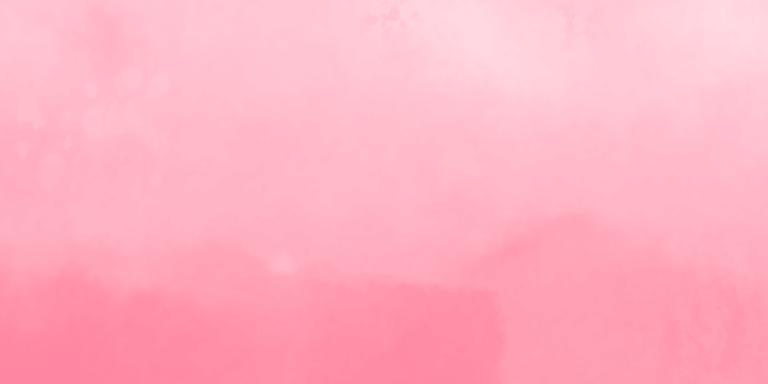
Reproduce this background procedurally as a Shadertoy shader.

```glsl
#define DEEP_PINK vec3(1.0, 0.53, 0.63)
#define PALE_PINK vec3(1.0, 0.87, 0.90)
#define WARP 0.065
#define RAGGED 0.022
#define MOTTLE 0.035
#define GRAIN 0.016
#define BAND 0.011
#define DAB_COUNT 20

vec2 hash2(vec2 p) {
    vec3 q = fract(p.xyx * vec3(0.1031, 0.1030, 0.0973));
    q += dot(q, q.yzx + 33.33);
    return fract((q.xx + q.yz) * q.zy);
}

float gradientNoise(vec2 p) {
    vec2 i = floor(p), f = fract(p);
    vec2 u = f * f * f * (f * (f * 6.0 - 15.0) + 10.0);
    vec2 e = vec2(0.0, 1.0);
    float a = dot(hash2(i) * 2.0 - 1.0, f);
    float b = dot(hash2(i + e.yx) * 2.0 - 1.0, f - e.yx);
    float c = dot(hash2(i + e.xy) * 2.0 - 1.0, f - e.xy);
    float d = dot(hash2(i + e.yy) * 2.0 - 1.0, f - e.yy);
    return mix(mix(a, b, u.x), mix(c, d, u.x), u.y);
}

float fbm(vec2 p) {
    float sum = 0.0, amp = 0.6;
    for (int i = 0; i < 5; i++) {
        sum += amp * gradientNoise(p);
        p = mat2(1.6, 1.2, -1.2, 1.6) * p + 7.3;
        amp *= 0.5;
    }
    return sum;
}

vec2 fbm2(vec2 p) {
    return vec2(fbm(p + 11.0), fbm(p + 37.0));
}

// Soft rotated ellipse
float glow(vec2 p, vec2 center, vec2 radius, float angle) {
    float c = cos(angle), s = sin(angle);
    vec2 q = mat2(c, -s, s, c) * (p - center) / radius;
    return exp(-dot(q, q));
}

// Pigment lying below a given height
float wash(float y, float height, float softness) {
    return 1.0 - smoothstep(height - softness, height + softness, y);
}

// Paper tone: vertical fade with broad light and dark pools
float paperTone(vec2 p) {
    float tone = 0.615 + 0.10 * smoothstep(0.0, 0.55, p.y)
               + 0.068 * smoothstep(0.45, 1.0, p.y);
    tone -= 0.025 * (1.0 - smoothstep(0.0, 1.0, p.x)) * smoothstep(0.3, 0.6, p.y);
    tone += 0.065 * glow(p, vec2(1.22, 0.91), vec2(0.26, 0.12), -0.6);
    tone += 0.070 * glow(p, vec2(1.95, 0.92), vec2(0.28, 0.14), -0.5);
    tone += 0.025 * glow(p, vec2(1.55, 0.78), vec2(0.40, 0.18), -0.3);
    tone += 0.020 * glow(p, vec2(0.05, 0.88), vec2(0.15, 0.12), 0.0);
    tone -= 0.050 * glow(p, vec2(0.27, 0.89), vec2(0.12, 0.07), -0.9);
    tone -= 0.020 * glow(p, vec2(0.0, 0.52), vec2(0.14, 0.18), 0.0);
    return tone;
}

// Layered pigment with ragged upper edges
float pigment(vec2 p) {
    float x = p.x, y = p.y;
    float shore = 0.36 - 0.06 * smoothstep(0.55, 0.73, x) - 0.05 * smoothstep(0.8, 1.3, x);
    float dark = 0.03 * wash(y, shore, mix(0.05, 0.015, smoothstep(0.4, 0.7, x)))
               * (1.0 - smoothstep(1.2, 1.36, x));

    float corner = 0.29 - 0.09 * smoothstep(0.1, 0.6, x);
    dark += 0.052 * wash(y, corner, 0.045) * (1.0 - smoothstep(0.3, 0.9, x));

    float patchTop = 0.27 - 0.06 * (x - 0.78);
    float patchSides = smoothstep(0.74, 0.88, x) * (1.0 - smoothstep(1.295, 1.32, x));
    dark += 0.035 * wash(y, patchTop, 0.012) * patchSides;

    float ridge = 0.50 - 0.55 * sqrt((x - 1.5) * (x - 1.5) + 0.012);
    dark += 0.032 * wash(y, ridge, mix(0.03, 0.06, smoothstep(1.45, 1.7, x)))
          * smoothstep(0.0, 0.3, y) * smoothstep(1.1, 1.28, x);
    dark += 0.040 * glow(p, vec2(1.36, 0.37), vec2(0.14, 0.055), 0.5);
    return dark;
}

// Pale water dabs scattered over the left side
float dabs(vec2 p) {
    float cover = 0.0;
    for (int i = 0; i < DAB_COUNT; i++) {
        vec2 h = hash2(vec2(float(i) + 3.0, 17.0));
        vec2 k = hash2(vec2(float(i) + 41.0, 5.0));
        vec2 center = vec2(0.42 * h.x, 0.52 + 0.27 * h.y);
        float radius = mix(0.012, 0.032, k.x);
        float dist = length((p - center) * vec2(1.0, 0.75));
        cover = max(cover, mix(0.4, 1.0, k.y) * (1.0 - smoothstep(radius * 0.6, radius * 1.3, dist)));
    }
    return cover;
}

void mainImage(out vec4 fragColor, in vec2 fragCoord) {
    vec2 p = fragCoord / iResolution.xy * vec2(2.0, 1.0);
    vec2 drift = fbm2(p * 7.0);
    vec2 fray = fbm2(p * 32.0);
    vec2 q = p + WARP * drift + RAGGED * fray;

    float tone = paperTone(p + 2.0 * WARP * drift + 2.0 * RAGGED * fray) - pigment(q);
    tone += 0.028 * dabs(q);
    tone += 0.055 * glow(q, vec2(0.725, 0.31), vec2(0.04, 0.025), 0.0);

    // Speckles near the top and streaks at the lower right
    float speckle = smoothstep(-0.05, 0.15, fbm(p * 28.0));
    tone -= 0.05 * speckle * glow(p, vec2(1.02, 0.96), vec2(0.08, 0.045), 0.3);
    tone -= 0.04 * speckle * glow(p, vec2(1.50, 0.95), vec2(0.08, 0.05), 0.2);
    float streak = smoothstep(-0.1, 0.15, fbm(p * vec2(18.0, 7.0) + fray));
    tone -= 0.026 * streak * glow(p, vec2(1.87, 0.14), vec2(0.20, 0.16), 0.0);

    // Mottled paper
    tone += MOTTLE * fbm(p * 4.0 + 1.5 * drift) + GRAIN * fbm(p * 30.0 + 5.0);

    // Faint drying bands
    float level = tone / BAND;
    float terrace = floor(level) + smoothstep(0.3, 0.7, fract(level));
    tone = mix(tone, terrace * BAND, 0.75);

    float lightness = clamp((tone - DEEP_PINK.g) / (PALE_PINK.g - DEEP_PINK.g), 0.0, 1.0);
    fragColor = vec4(mix(DEEP_PINK, PALE_PINK, lightness), 1.0);
}
```
